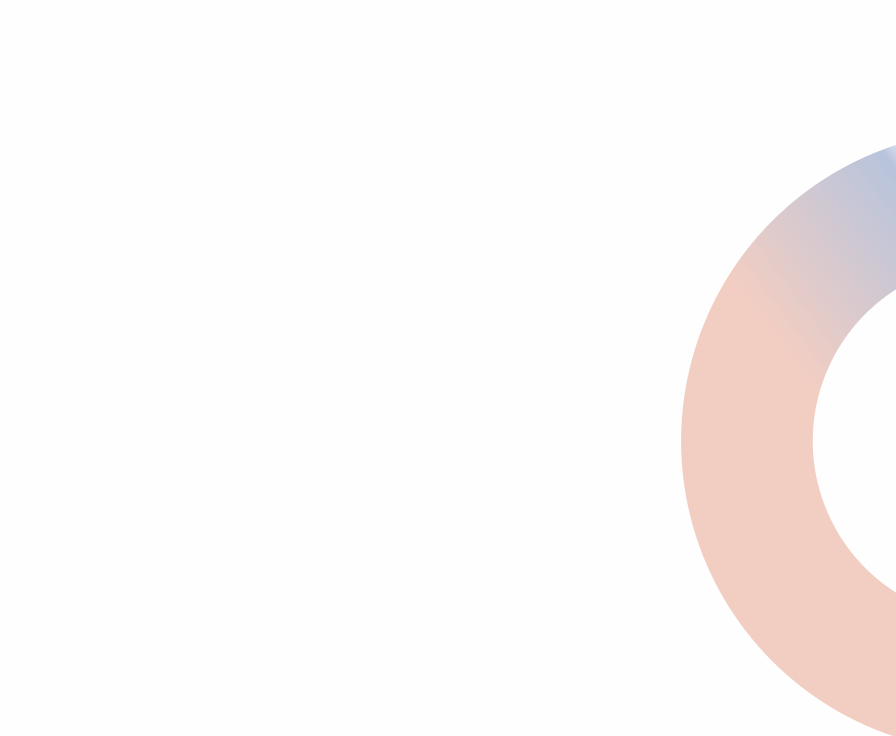
Reproduce this background procedurally as a Shadertoy shader.

```glsl
// Coverage of a ring, positive distances lying outside its band
float ringMask(vec2 p, float innerRadius, float outerRadius, float pixel) {
    float d = length(p);
    float edge = max(innerRadius - d, d - outerRadius);
    return clamp(0.5 - edge / pixel, 0.0, 1.0);
}

void mainImage(out vec4 fragColor, in vec2 fragCoord) {
    vec2 uv = fragCoord / iResolution.y;
    float pixel = 1.0 / iResolution.y;

    vec3 paper = vec3(0.997);
    vec3 peach = vec3(0.949, 0.806, 0.761);
    vec3 blue = vec3(0.722, 0.769, 0.863);
    vec3 paleBlue = vec3(0.82, 0.84, 0.91);

    // Diagonal blend from peach to blue, paling at the upper right
    float along = dot(uv - vec2(0.995, 0.619), vec2(0.798, 0.603));
    vec3 ringColor = mix(peach, blue, clamp(along / 0.265, 0.0, 1.0));
    ringColor = mix(ringColor, paleBlue, smoothstep(0.267, 0.287, along));

    // Ring cropped by the right side of the canvas
    float ring = ringMask(uv - vec2(1.3484, 0.4008), 0.2441, 0.423, pixel);
    fragColor = vec4(mix(paper, ringColor, ring), 1.0);
}
```
